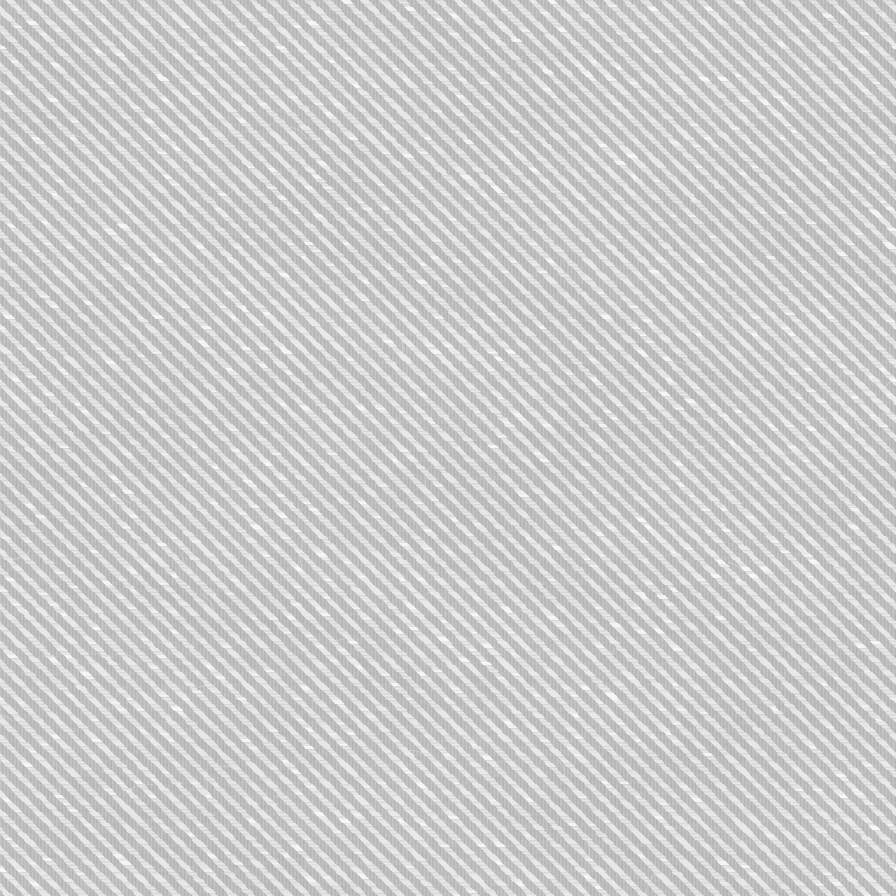
Give the GLSL for this pattern, as a Shadertoy shader.

```glsl
const float TAU = 6.2831853;

float hash(vec2 p) {
    vec3 q = fract(vec3(p.xyx) * vec3(0.1031, 0.1030, 0.0973));
    q += dot(q, q.yzx + 33.33);
    return fract((q.x + q.y) * q.z);
}

// Ridge profile of evenly spaced threads, flattened when too fine to resolve
float threads(float x, float count, float resolution) {
    float contrast = smoothstep(1.0, 2.0, resolution / count);
    return 0.5 + 0.5 * contrast * sin(TAU * count * x);
}

// Sparse curved hairs, at most one in each cell of a wrapping grid
float looseFibres(vec2 uv) {
    vec2 p = uv * 14.0;
    float cover = 0.0;
    float soft = 14.0 / iResolution.y;
    for (int j = -1; j <= 1; j++) {
        for (int i = -1; i <= 1; i++) {
            vec2 cell = floor(p) + vec2(i, j);
            vec2 id = mod(cell, 14.0);
            float angle = TAU * hash(id + 31.0);
            vec2 q = p - cell - vec2(hash(id + 53.0), hash(id + 79.0));
            q = mat2(cos(angle), sin(angle), -sin(angle), cos(angle)) * q;
            float halfLength = mix(0.08, 0.26, hash(id + 97.0));
            float bend = q.y - 1.2 * q.x * q.x;
            float hair = 1.0 - smoothstep(0.0, soft, abs(bend));
            hair *= 1.0 - smoothstep(halfLength - soft, halfLength + soft, abs(q.x));
            cover = max(cover, hair * step(0.72, hash(id + 11.0)));
        }
    }
    return cover;
}

void mainImage(out vec4 fragColor, in vec2 fragCoord) {
    vec2 uv = fragCoord / iResolution.xy;
    vec2 thread = floor(uv * 256.0);

    // Diagonal twill, each weft row ending slightly differently
    float diagonal = 48.0 * (uv.x + uv.y);
    float stripe = mod(floor(diagonal), 48.0);
    float offset = 0.09 * (hash(vec2(stripe, thread.y)) - 0.5);
    float fromCentre = abs(fract(diagonal) - 0.5);
    float soft = 34.0 / iResolution.y;
    float weftMask = 1.0 - smoothstep(-soft, soft, fromCentre - 0.205 + offset);

    // Grey warp: upright threads
    float warp = mix(0.71, 0.77, threads(uv.x, 256.0, iResolution.x));
    warp += 0.025 * (hash(thread + 7.0) - 0.5);

    // Pale weft: level threads with filled gaps and bright slubs
    float weftId = hash(vec2(stripe + 101.0, thread.y));
    float weft = threads(uv.y, 256.0, iResolution.y);
    weft = mix(0.85, 0.91, max(weft, step(0.64, weftId)));
    weft += 0.05 * step(0.93, hash(vec2(stripe, thread.y + 307.0)));

    float shade = mix(warp, weft, weftMask);

    // Faint uneven tension and stray hairs
    shade += 0.004 * sin(TAU * (2.0 * uv.x + uv.y) + 2.0 * sin(TAU * 3.0 * uv.y));
    shade += 0.008 * (hash(vec2(thread.y, 409.0)) - 0.5);
    shade = mix(shade, 0.92, 0.4 * looseFibres(uv));

    fragColor = vec4(vec3(shade), 1.0);
}
```
